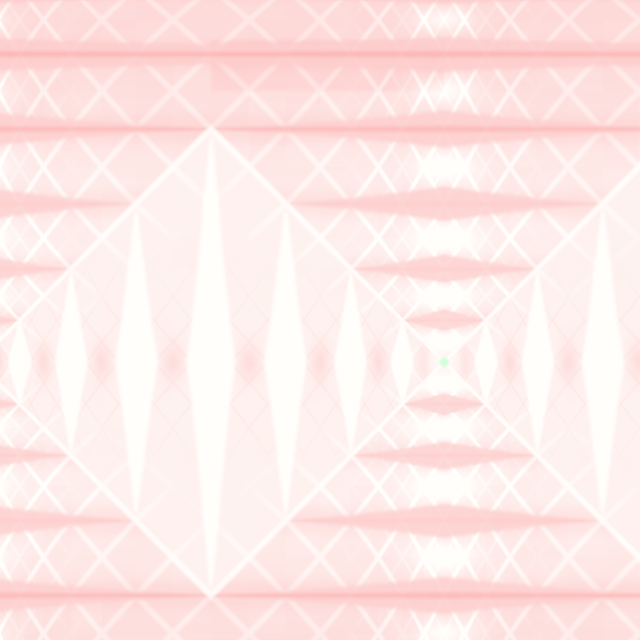
Write a Shadertoy shader that draws this pattern.

```glsl
// Pale rose lattice with white upright spindles and pink lying spindles around an off-centre hub.

const vec2  HUB        = vec2(0.694, 0.434); // centre of the pattern
const float PITCH      = 0.0911;             // mean spacing of the repeats
const float SWELL      = 0.0365;             // how much the spacing breathes
const float HALF_TURN  = 4.0;                // repeats from the hub to the tallest spindle
const float SOFT       = 0.045;              // edge softness, in repeats
const float LINE       = 0.055;              // half width of lattice lines, in repeats
const float WEAR       = 0.035;              // tone variation between cells
const vec3  PALE       = vec3(1.0, 0.995, 0.985);
const vec3  ROSE       = vec3(0.98, 0.62, 0.62);
const vec3  MINT       = vec3(0.82, 1.0, 0.86);

float hash(vec2 p) {
    vec3 q = fract(vec3(p.xyx) * 0.1031);
    q += dot(q, q.yzx + 33.33);
    return fract((q.x + q.y) * q.z);
}

// Solves d = PITCH * k - SWELL * sin(pi * k / 4) for the repeat index k.
vec2 repeatIndex(vec2 d) {
    vec2 k = d / PITCH;
    for (int i = 0; i < 7; i++) {
        k = (d + SWELL * sin(k * 0.7854)) / PITCH;
    }
    return k;
}

float toNearest(float x) {
    return abs(x - round(x));
}

// Rises to HALF_TURN, then falls back to zero.
float tent(float x) {
    return HALF_TURN - abs(HALF_TURN - abs(x));
}

// Filled where d is below the half width w.
float band(float d, float w) {
    return 1.0 - smoothstep(-SOFT, SOFT, d - w);
}

// Crossed diagonal lines meeting at whole and half steps.
float lattice(vec2 p, float w) {
    float a = band(toNearest(p.x + p.y), w);
    float b = band(toNearest(p.x - p.y), w);
    return 1.0 - (1.0 - a) * (1.0 - b);
}

float uprightSpindle(vec2 p) {
    float reach = max(tent(round(p.x)), 0.01);
    float taper = max(1.0 - abs(p.y) / reach, 0.0);
    float width = (0.24 + 0.02 * reach) * pow(taper, 0.85);
    return band(toNearest(p.x), width) * smoothstep(0.0, 0.06, taper);
}

// Tone between the upright spindles.
float innerTone(vec2 p, float variation) {
    float height = abs(p.y);
    float gap = toNearest(p.x + 0.5);
    float tone = 0.13 + variation * 0.5;
    float mesh = lattice(vec2(2.0 * p.x, p.y + 0.5), 0.03);
    tone += 0.08 * mesh * (1.0 - smoothstep(0.8, 2.6, height));
    tone += 0.20 * exp(-height * height * 5.0 - gap * gap * 50.0);
    return mix(tone, 0.0, uprightSpindle(p));
}

// Tone of the lying strips above and below.
float outerTone(vec2 p, float across, float variation) {
    float height = abs(p.y);
    float row = round(height);
    float offset = toNearest(p.y);

    float tone = 0.17 + 0.20 * smoothstep(2.5, 5.5, height) + variation;
    tone += 0.10 * smoothstep(0.30, 0.05, offset);
    tone += 0.09 * band(abs(p.x + 2.0), 2.0) * band(abs(p.y - 4.85), 0.35);

    // White lattice, with a finer mesh near the hub column.
    float nearHub = 1.0 - smoothstep(0.8, 2.8, across);
    tone -= 0.14 * lattice(p, LINE);
    tone -= 0.06 * nearHub * lattice(2.0 * p, LINE * 1.6);

    // Bright patches between the rows.
    float mid = 0.5 - offset;
    tone -= 0.30 * exp(-across * across * 1.8 - mid * mid * 28.0);

    // Pink spindles with a dark core on the outer rows.
    float reach = row < 4.5 ? max(row, 0.01) : 9.0;
    float taper = max(1.0 - across / reach, 0.0);
    float spindle = band(offset, 0.24 * taper) * smoothstep(0.0, 0.1, taper);
    tone = mix(tone, 0.40 + 0.02 * row, spindle * 0.85);
    float core = band(offset, 0.015 + 0.006 * row * taper);
    tone += core * (row > 3.5 ? 0.22 : 0.06);
    return max(tone, 0.0);
}

void mainImage(out vec4 fragColor, in vec2 fragCoord) {
    vec2 d = fragCoord / iResolution.xy - HUB;
    vec2 p = repeatIndex(d);
    float across = max(tent(p.x), 0.0);
    float excess = abs(p.y) - across;
    float variation = (hash(floor(p * 2.0) + 40.0) - 0.5) * WEAR;

    // Upright and lying regions meet along bright diagonals.
    float outside = smoothstep(-0.12, 0.12, excess);
    float tone = mix(innerTone(p, variation), outerTone(p, across, variation), outside);
    float border = smoothstep(-1.4, -0.2, excess) * (1.0 - outside);
    tone -= 0.07 * border * lattice(p, LINE);
    tone *= 1.0 - 0.75 * band(abs(excess), 0.05);

    // Light hub with a mint point.
    tone *= 1.0 - 0.7 * exp(-dot(p, p) * 4.0);
    vec3 color = mix(PALE, ROSE, clamp(tone, 0.0, 1.0));
    color = mix(color, MINT, 1.0 - smoothstep(0.003, 0.011, length(d)));
    fragColor = vec4(color, 1.0);
}
```
